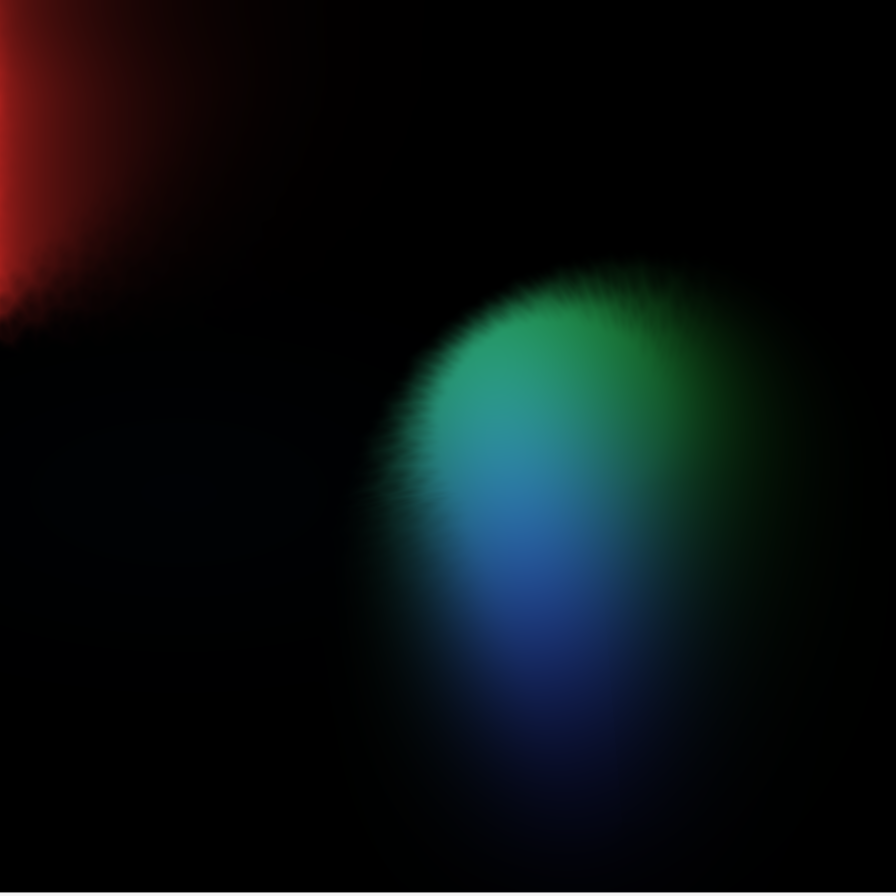
A WebGL 2 fragment shader for this background:

```glsl
#version 300 es
precision highp float;
// Soft coloured lights on black: a green and blue plume with a crisp, rippled
// upper-left rim, and a red glow leaking in from the left side. Gaussian glows
// are cut by soft distance masks; cellular noise roughens the rims.
uniform vec2 u_resolution;
out vec4 fragColor;

const vec3 RED_GLOW = vec3(1.0, 0.19, 0.17);
const vec3 GREEN_GLOW = vec3(0.095, 0.56, 0.12);
const vec3 BLUE_GLOW = vec3(0.10, 0.06, 0.55);
const vec3 NIGHT_BLUE = vec3(0.0, 0.008, 0.018);
const vec3 PALE_STRIP = vec3(0.96);

vec2 hash2(vec2 p) {
  vec2 q = vec2(dot(p, vec2(127.1, 311.7)), dot(p, vec2(269.5, 183.3)));
  return fract(sin(q) * 43758.5);
}

// Distance to the nearest scattered cell point
float cellNoise(vec2 p) {
  vec2 cell = floor(p);
  float nearest = 2.0;
  for (int y = -1; y <= 1; y++) {
    for (int x = -1; x <= 1; x++) {
      vec2 neighbour = cell + vec2(x, y);
      nearest = min(nearest, length(neighbour + hash2(neighbour) - p));
    }
  }
  return nearest;
}

// Elliptical gaussian whose long axis follows the given unit vector
float gaussianGlow(vec2 offset, vec2 axis, vec2 spread) {
  vec2 across = vec2(axis.y, -axis.x);
  vec2 q = vec2(dot(offset, across), dot(offset, axis)) / spread;
  return exp(-dot(q, q));
}

// Rounded plume mask: sharp toward the light, soft away from it
float plumeMask(vec2 p, vec2 head, float radius) {
  vec2 tail = vec2(0.03, -0.37);
  vec2 offset = p - head;
  float along = clamp(dot(offset, tail) / dot(tail, tail), 0.0, 1.0);
  vec2 fromSpine = offset - tail * along;
  float dist = length(fromSpine);
  float facing = dot(fromSpine / max(dist, 0.0001), vec2(-0.6, 0.8));
  float depth = max(-offset.y, 0.0);
  float softness = 0.05 + 0.2 * (1.0 - facing) + 0.5 * depth;

  // Ripples follow the rim and fade with depth
  float arc = atan(fromSpine.x, fromSpine.y + 0.00001) * radius - depth;
  float ripple = cellNoise(vec2(arc * 75.0 + dist * 25.0, dist * 36.0)) - 0.5;
  float rippleFade = smoothstep(0.1, 0.7, facing) * exp(-depth * 12.0);
  float inside = radius - dist + ripple * rippleFade * softness * 0.11;
  return smoothstep(-0.4 * softness, 0.6 * softness, inside);
}

// Red light entering from the left, with a rough lower limit
float sideLeak(vec2 p) {
  float rough = cellNoise(p * vec2(60.0, 50.0)) - 0.5;
  float body = 0.53 * exp(-p.x / 0.13 - p.x * p.x / 0.16);
  float hotEdge = 0.11 * exp(-p.x / 0.012) * (1.0 + 0.5 * rough);
  float softness = 0.09 + p.x;
  float lower = smoothstep(0.0, softness, p.y - 0.605 + 0.018 * rough);
  float upper = 1.0 - 0.25 * smoothstep(0.88, 1.0, p.y);
  return (body + hotEdge) * lower * upper;
}

void main() {
  vec2 uv = gl_FragCoord.xy / u_resolution;

  // Plume: green head blending into a slanted blue core
  float plume = plumeMask(uv, vec2(0.664, 0.453), 0.232);
  float green = gaussianGlow(uv - vec2(0.547, 0.61), vec2(0.0, 1.0), vec2(0.285));
  float blue = gaussianGlow(uv - vec2(0.579, 0.427), vec2(0.21, -0.978), vec2(0.148, 0.25));
  vec3 color = plume * (green * GREEN_GLOW + blue * BLUE_GLOW);

  // Side light and a trace of ambient blue
  color += RED_GLOW * sideLeak(uv);
  color += NIGHT_BLUE * gaussianGlow(uv - vec2(0.2, 0.45), vec2(1.0, 0.0), vec2(0.15, 0.3));

  // Thin pale strip along the bottom
  float pixel = 1.0 / u_resolution.y;
  float strip = 1.0 - smoothstep(0.004 - pixel, 0.004 + pixel, uv.y);
  color = mix(color, PALE_STRIP, strip);

  fragColor = vec4(color, 1.0);
}
```
